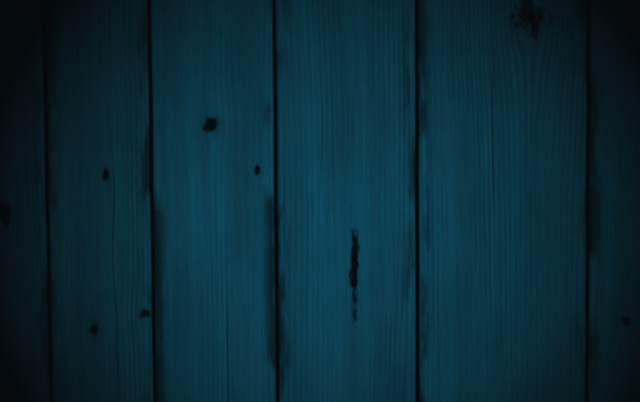
Reproduce this texture procedurally as a Shadertoy shader.

```glsl
const vec3 SHADOW = vec3(0.022, 0.032, 0.038);
const vec3 TEAL = vec3(0.06, 0.30, 0.39);

// Plank joints along the top edge, in canvas widths
const float SEAMS[5] = float[5](0.068, 0.233, 0.4285, 0.651, 0.920);

// Knots: centre, then half width and half height
const vec4 KNOTS[9] = vec4[9](
    vec4(0.827, 0.604, 0.030, 0.036), vec4(0.332, 0.432, 0.014, 0.014),
    vec4(0.165, 0.357, 0.006, 0.011), vec4(0.554, 0.205, 0.007, 0.075),
    vec4(0.147, 0.113, 0.007, 0.011), vec4(0.229, 0.138, 0.011, 0.009),
    vec4(0.402, 0.362, 0.006, 0.008), vec4(0.006, 0.292, 0.012, 0.022),
    vec4(0.977, 0.125, 0.009, 0.010));

float hash(vec2 p) {
    vec3 q = fract(p.xyx * vec3(0.1031, 0.1030, 0.0973));
    q += dot(q, q.yzx + 33.33);
    return fract((q.x + q.y) * q.z);
}

float noise(vec2 p) {
    vec2 i = floor(p), f = fract(p);
    f = f * f * (3.0 - 2.0 * f);
    return mix(mix(hash(i), hash(i + vec2(1, 0)), f.x),
               mix(hash(i + vec2(0, 1)), hash(i + vec2(1, 1)), f.x), f.y);
}

float fbm(vec2 p) {
    float sum = 0.0, amp = 0.5;
    for (int i = 0; i < 4; i++) {
        sum += amp * noise(p);
        p = p * 2.03 + 17.1;
        amp *= 0.5;
    }
    return sum / 0.9375;
}

// Sideways bend of the fibres as they pass around a knot
float knotBend(vec2 d, vec2 r) {
    vec2 e = d / vec2(r.x, r.y * 1.8);
    return d.x * 0.85 / (dot(e, e) + 0.5);
}

// Ragged core with a faint halo
float knotShade(vec2 d, vec2 r, float rough) {
    float e = length(d / r) + (rough - 0.5) * 1.3;
    return 0.72 * smoothstep(1.15, 0.35, e) + 0.22 * exp(-0.7 * e * e);
}

// Brightness offset of the wood fibres
float grain(vec2 p, float id) {
    vec2 o = vec2(id * 7.3, id * 3.1);
    float wobble = noise(vec2(p.x * 10.0, p.y * 2.0) + o);
    float rings = sin(6.2832 * (p.x * 125.0 + 3.0 * wobble));
    float strength = smoothstep(0.25, 0.8, noise(vec2(p.x * 22.0, p.y * 2.5) + o));
    float bands = noise(vec2(p.x * 48.0, p.y * 1.8) + o) - 0.5;
    float fibre = noise(vec2(p.x * 270.0, p.y * 9.0) + o) - 0.5;
    float pores = noise(vec2(p.x * 420.0, p.y * 55.0) + o) - 0.5;
    return 0.055 * rings * strength + 0.13 * bands + 0.11 * fibre + 0.07 * pores;
}

// Thin wandering split that fades out along the plank
float crack(vec2 p, float id) {
    float x = 0.5 * (SEAMS[int(clamp(id, 1.0, 4.0)) - 1] + SEAMS[int(clamp(id, 1.0, 4.0))]);
    x += 0.08 * (hash(vec2(id, 4.7)) - 0.5) + 0.008 * (noise(vec2(p.y * 9.0, id)) - 0.5);
    float fade = smoothstep(0.45, 0.7, noise(vec2(id * 5.1, p.y * 5.0)));
    return fade * smoothstep(0.0028, 0.0, abs(p.x - x));
}

void mainImage(out vec4 fragColor, in vec2 fragCoord) {
    vec2 p = fragCoord / iResolution.x;
    float height = iResolution.y / iResolution.x;
    float px = 1.0 / iResolution.x;

    // Boards lean slightly, more so on the left
    vec2 q = p;
    q.x -= 0.014 * (1.0 - p.x / 0.75) * (1.0 - p.y / height);
    q.x += 0.0012 * (noise(vec2(p.y * 9.0, 2.0)) - 0.5);

    // Plank index and signed offset from the nearest joint
    float id = 0.0, gap = 1.0;
    for (int i = 0; i < 5; i++) {
        float d = q.x - SEAMS[i];
        id += step(0.0, d);
        if (abs(d) < abs(gap)) gap = d;
    }

    // Knots bend and darken the wood
    float bend = 0.0, knots = 0.0;
    float rough = fbm(p * vec2(110.0, 75.0));
    for (int i = 0; i < 9; i++) {
        vec2 d = p - KNOTS[i].xy;
        bend += knotBend(d, KNOTS[i].zw);
        knots = max(knots, knotShade(d, KNOTS[i].zw, rough));
    }

    // Broad light with a dark surround
    vec2 fromLight = p - vec2(0.52, 0.27);
    float light = max(0.86 - 2.7 * dot(fromLight, fromLight), 0.03);
    light *= 1.0 + 0.12 * (hash(vec2(id, 9.2)) - 0.5);

    // Grain, blotches and splits
    float tone = 1.0 + 1.25 * grain(vec2(q.x - bend, q.y), id);
    tone += 0.22 * (fbm(p * vec2(13.0, 7.0) + id * 5.0) - 0.5);
    tone -= 0.28 * crack(q, id);
    tone *= 1.0 - knots;

    // Grime gathered in patches beside the joints
    float patches = smoothstep(0.42, 0.72, fbm(vec2(p.x * 40.0, p.y * 11.0) + id));
    tone *= 1.0 - 0.6 * patches * smoothstep(0.030, 0.004, abs(gap));

    // Worn pale lip, then the joint itself
    tone += 0.16 * smoothstep(0.0025, 0.0, abs(gap + 0.0055));
    tone *= 1.0 - 0.3 * smoothstep(0.009, 0.002, abs(gap));
    tone *= 1.0 - 0.92 * smoothstep(0.0026 + px, 0.0012, abs(gap));

    fragColor = vec4(mix(SHADOW, TEAL, clamp(light * tone, 0.0, 1.2)), 1.0);
}
```
